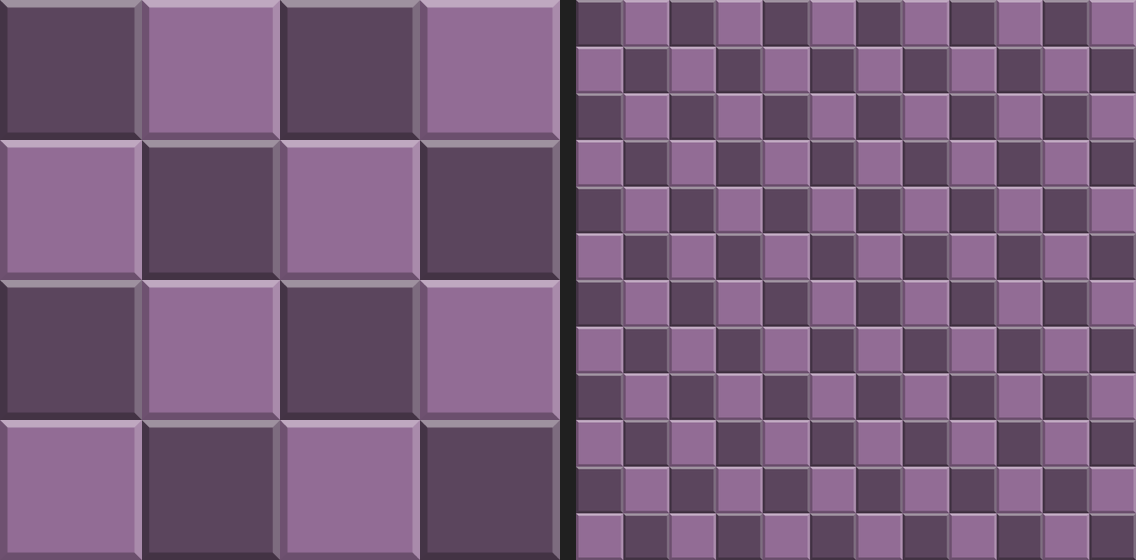
Left, the tile; right, the same tile 3 across and 3 down.
Reproduce this pattern procedurally as a Shadertoy shader.

```glsl
// A four by four checkerboard of flat plum and lilac tiles with mitred bevels.
// The nearest side of each tile picks its bevel tone: lit on top and right,
// shaded on left and bottom. Box supersampling smooths every edge.

const float TILES = 4.0;
const float BEVEL = 0.053;          // bevel width, in tiles
const float COLUMN_SHIFT = 0.014;   // first column is slightly wider
const vec3 DARK_FACE = vec3(0.357, 0.271, 0.365);
const vec3 LIGHT_FACE = vec3(0.573, 0.424, 0.584);
const vec3 WHITE = vec3(1.0);

// Moves the first inner column boundary, leaving the others in place.
float widenFirstColumn(float x, float shift) {
    return x - shift * max(0.0, 1.0 - abs(x - 1.0 - shift));
}

// Tone of one bevelled tile; q runs from 0 to 1 across it.
vec3 bevelTile(vec2 q, vec3 face, float width) {
    vec2 low = q;             // distances to left and bottom
    vec2 high = 1.0 - q;      // distances to right and top
    float nearest = min(min(low.x, low.y), min(high.x, high.y));
    if (nearest > width) return face;
    if (nearest == high.y) return mix(face, WHITE, 0.41);
    if (nearest == high.x) return mix(face, WHITE, 0.21);
    return face * (nearest == low.x ? 0.75 : 0.735);
}

// Colour of the checkerboard at p, measured in tiles.
vec3 checkerboard(vec2 p) {
    p.x = widenFirstColumn(p.x, COLUMN_SHIFT);
    vec2 cell = floor(p);
    float odd = mod(cell.x + cell.y, 2.0);
    return bevelTile(fract(p), mix(LIGHT_FACE, DARK_FACE, odd), BEVEL);
}

void mainImage(out vec4 fragColor, in vec2 fragCoord) {
    const int SAMPLES = 4;
    vec3 total = vec3(0.0);
    for (int j = 0; j < SAMPLES; j++) {
        for (int i = 0; i < SAMPLES; i++) {
            vec2 offset = (vec2(i, j) + 0.5) / float(SAMPLES) - 0.5;
            vec2 uv = (fragCoord + offset) / iResolution.xy;
            total += checkerboard(uv * TILES);
        }
    }
    fragColor = vec4(total / float(SAMPLES * SAMPLES), 1.0);
}
```
